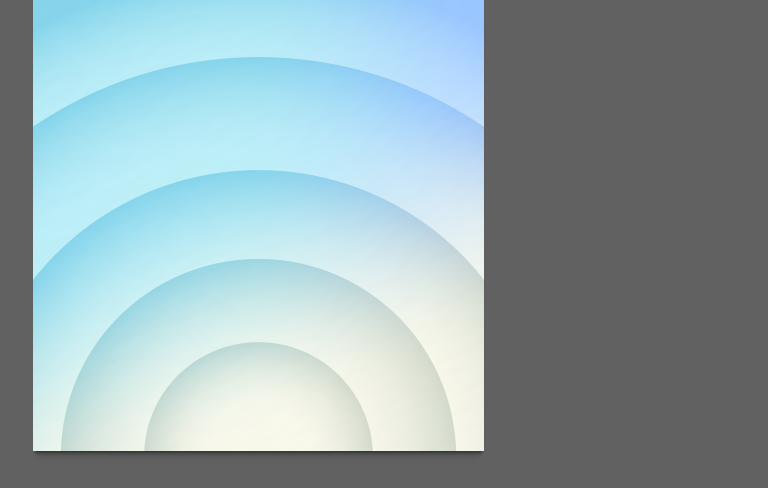
Reproduce this background procedurally as a WebGL 2 fragment shader.

```glsl
#version 300 es
precision highp float;

uniform vec2 u_resolution;
out vec4 outColor;

vec2 hashGradient(vec2 cell) {
  float h = fract(sin(dot(cell, vec2(127.1, 311.7))) * 43758.5);
  return vec2(cos(6.2832 * h), sin(6.2832 * h));
}

float gradientNoise(vec2 p) {
  vec2 i = floor(p), f = fract(p);
  vec2 s = f * f * (3.0 - 2.0 * f);
  float a = dot(hashGradient(i), f);
  float b = dot(hashGradient(i + vec2(1, 0)), f - vec2(1, 0));
  float c = dot(hashGradient(i + vec2(0, 1)), f - vec2(0, 1));
  float d = dot(hashGradient(i + 1.0), f - 1.0);
  return mix(mix(a, b, s.x), mix(c, d, s.x), s.y);
}

// Distance to a panel that runs off the top of the canvas
float panelDistance(vec2 p) {
  vec2 q = abs(p - vec2(0.5297, 1.0757)) - vec2(0.4622, 1.0);
  return length(max(q, 0.0)) + min(max(q.x, q.y), 0.0);
}

vec3 ringedSky(vec2 p, float pixel) {
  vec2 fromCenter = p - vec2(0.5297, 0.0644);
  float dist = length(fromCenter);

  // Cream at the foot, cyan at upper left, periwinkle at upper right
  float skyAmount = smoothstep(0.04, 0.62, fromCenter.y - 0.45 * fromCenter.x);
  float rightward = smoothstep(-0.05, 0.48, fromCenter.x);
  vec3 sky = mix(vec3(0.74, 0.935, 0.97), vec3(0.74, 0.87, 1.0), rightward);
  vec3 light = mix(vec3(0.97, 0.97, 0.92), sky, skyAmount);
  vec3 skyShade = mix(vec3(0.71, 0.89, 0.95), vec3(0.82, 0.89, 1.0), rightward);
  vec3 shade = mix(vec3(0.85, 0.88, 0.87), skyShade, skyAmount);

  // Discs stacked from the largest inward, each shaded along its rim
  float radii[5] = float[5](0.99, 0.8186, 0.587, 0.405, 0.2344);
  vec3 color = light * shade;
  for (int i = 0; i < 5; i++) {
    float depth = radii[i] - dist;
    float reach = i == 4 ? 0.14 : 0.21;
    float fade = pow(clamp(1.0 - depth / reach, 0.0, 1.0), 1.8);
    float coverage = smoothstep(-0.7 * pixel, 0.7 * pixel, depth);
    color = mix(color, light * mix(vec3(1.0), shade, fade), coverage);
  }

  // Faint slanted paper grain
  vec2 slanted = vec2(p.x + 0.5 * p.y, p.y - 0.5 * p.x);
  return color + 0.008 * gradientNoise(slanted * vec2(18.0, 60.0));
}

void main() {
  vec2 p = gl_FragCoord.xy / u_resolution.y;
  float pixel = 1.0 / u_resolution.y;

  // Grey surround with a thin shadow under the panel
  float below = max(0.0757 - p.y, 0.0);
  float shadowWidth = 1.0 - smoothstep(0.452, 0.466, abs(p.x - 0.5297) + 0.4 * below);
  float shadow = 0.65 * exp(-below / 0.0055) * shadowWidth;
  vec3 color = vec3(0.38) * (1.0 - shadow * vec3(1.0, 0.88, 0.95));

  float panel = 1.0 - smoothstep(-0.6 * pixel, 0.6 * pixel, panelDistance(p));
  color = mix(color, ringedSky(p, pixel), panel);
  outColor = vec4(color, 1.0);
}
```
